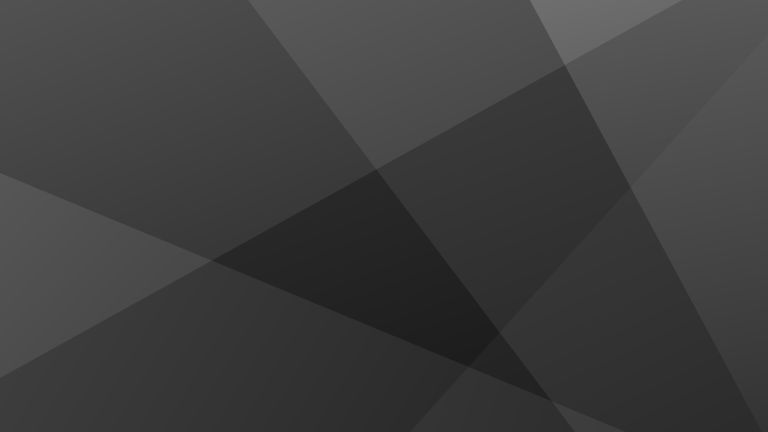
This background is drawn by a Shadertoy shader. Its source:

```glsl
// Dark grey background of overlapping translucent sheets with straight diagonal edges.

// Smooth coverage of the half-plane to the left of the direction a -> b.
float sheet(vec2 p, vec2 a, vec2 b, float pixel) {
    vec2 dir = normalize(b - a);
    vec2 q = p - a;
    float dist = dir.x * q.y - dir.y * q.x;
    return smoothstep(-0.7 * pixel, 0.7 * pixel, dist);
}

void mainImage(out vec4 fragColor, in vec2 fragCoord) {
    vec2 uv = fragCoord / iResolution.xy;
    vec2 p = uv * vec2(16.0, 9.0);
    float pixel = 9.0 / iResolution.y;

    // Base gradient, brightest at the upper left
    float grey = 0.135 + 0.09 * uv.y - 0.06 * uv.x;

    // Steep sheet covering the right half
    grey += 0.06 * sheet(p, vec2(5.167, 9.0), vec2(11.98, 0.0), pixel);

    // Rising sheet covering the top
    float topLight = 0.055 + 0.04 * uv.y - 0.03 * uv.x;
    grey += topLight * sheet(p, vec2(0.0, 1.125), vec2(14.21, 9.0), pixel);

    // Falling sheet covering the lower left
    float lowerLight = 0.10 - 0.06 * uv.x - 0.05 * uv.y;
    grey += lowerLight * sheet(p, vec2(13.04, 0.0), vec2(0.0, 5.396), pixel);

    // Steep sheet at the far right, fading downwards
    float rightLight = 0.03 + 0.085 * uv.y;
    grey += rightLight * sheet(p, vec2(11.04, 9.0), vec2(15.875, 0.0), pixel);

    // Faint sheet in the lower right corner
    float cornerLight = 0.035 - 0.02 * uv.y;
    grey += cornerLight * sheet(p, vec2(16.0, 8.27), vec2(8.54, 0.0), pixel);

    fragColor = vec4(vec3(grey), 1.0);
}
```
